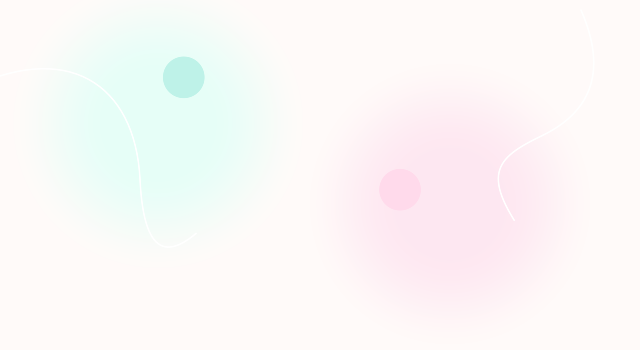
Write a Shadertoy shader that draws this background.

```glsl
float segmentDistance(vec2 p, vec2 a, vec2 b) {
    vec2 ab = b - a;
    float t = clamp(dot(p - a, ab) / dot(ab, ab), 0.0, 1.0);
    return length(p - a - ab * t);
}

vec2 bezierPoint(vec2 a, vec2 b, vec2 c, vec2 d, float t) {
    float s = 1.0 - t;
    return s * s * s * a + 3.0 * s * s * t * b + 3.0 * s * t * t * c + t * t * t * d;
}

float bezierDistance(vec2 p, vec2 a, vec2 b, vec2 c, vec2 d) {
    const int STEPS = 28;
    float nearest = 1e5;
    vec2 previous = a;
    for (int i = 1; i <= STEPS; i++) {
        vec2 next = bezierPoint(a, b, c, d, float(i) / float(STEPS));
        nearest = min(nearest, segmentDistance(p, previous, next));
        previous = next;
    }
    return nearest;
}

float glow(vec2 p, vec2 center) {
    return 1.0 - smoothstep(0.143, 0.44, length(p - center));
}

float coverage(float signedDistance, float pixel) {
    return 1.0 - smoothstep(-0.5 * pixel, 0.5 * pixel, signedDistance);
}

void mainImage(out vec4 fragColor, in vec2 fragCoord) {
    // Canvas height is one unit
    vec2 p = fragCoord / iResolution.y;
    float pixel = 1.0 / iResolution.y;

    // Warm paper with two soft glows
    vec3 color = vec3(1.0, 0.982, 0.976);
    color = mix(color, vec3(0.902, 0.996, 0.97), glow(p, vec2(0.452, 0.648)));
    color = mix(color, vec3(0.994, 0.907, 0.945), glow(p, vec2(1.286, 0.417)));

    // Flat discs
    float mintDisc = length(p - vec2(0.525, 0.779)) - 0.0595;
    float pinkDisc = length(p - vec2(1.143, 0.458)) - 0.0595;
    color = mix(color, vec3(0.745, 0.95, 0.91), coverage(mintDisc, pixel));
    color = mix(color, vec3(1.0, 0.855, 0.92), coverage(pinkDisc, pixel));

    // Thin white ribbons, left then right
    float ribbon = min(
        bezierDistance(p, vec2(0.0, 0.783), vec2(0.238, 0.857), vec2(0.388, 0.726), vec2(0.4, 0.488)),
        bezierDistance(p, vec2(0.4, 0.488), vec2(0.41, 0.274), vec2(0.476, 0.262), vec2(0.56, 0.333)));
    ribbon = min(ribbon,
        bezierDistance(p, vec2(1.66, 0.971), vec2(1.726, 0.821), vec2(1.71, 0.69), vec2(1.548, 0.612)));
    ribbon = min(ribbon,
        bezierDistance(p, vec2(1.548, 0.612), vec2(1.429, 0.555), vec2(1.381, 0.512), vec2(1.469, 0.371)));
    color = mix(color, vec3(1.0), coverage(ribbon - 0.0022, pixel));

    fragColor = vec4(color, 1.0);
}
```
